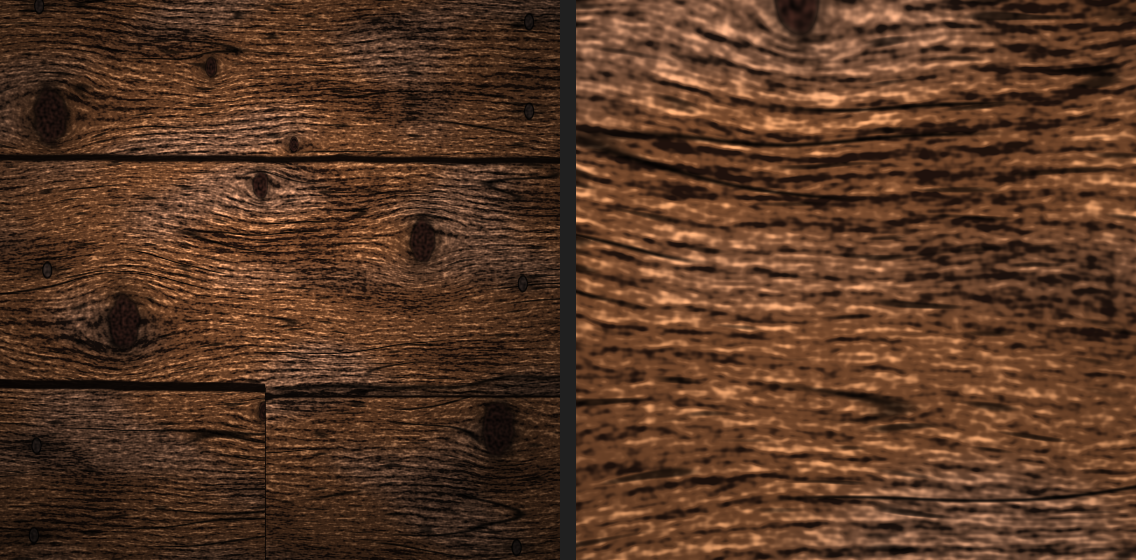
Left: the whole. Right: its middle third, enlarged.
Write a WebGL 2 fragment shader that draws this texture.

```glsl
#version 300 es
precision highp float;
// Weathered brown timber boards with knots, cracks, nails and dark seams.
// Gradient noise stretched along the boards makes the grain; each knot bends
// the grain coordinate around itself. A soft pool of light fades to the edges.

uniform vec2 u_resolution;
out vec4 fragColor;

const vec3 SHADOW = vec3(0.085, 0.047, 0.032);
const vec3 BROWN = vec3(0.325, 0.200, 0.120);
const vec3 GOLD = vec3(0.74, 0.51, 0.34);
const vec3 SHEEN = vec3(0.46, 0.345, 0.29);
const vec3 KNOT_RED = vec3(0.13, 0.070, 0.055);
const vec3 IRON = vec3(0.15, 0.115, 0.10);
const float TAU = 6.28319;

vec2 hashGradient(vec2 cell) {
    vec3 h = fract(cell.xyx * vec3(0.1031, 0.1030, 0.0973));
    h += dot(h, h.yzx + 33.33);
    float angle = TAU * fract((h.x + h.y) * h.z);
    return vec2(cos(angle), sin(angle));
}

// Gradient noise, roughly -0.7 to 0.7
float noise(vec2 p) {
    vec2 i = floor(p), f = p - i;
    vec2 u = f * f * f * (f * (f * 6.0 - 15.0) + 10.0);
    vec2 e = vec2(1.0, 0.0);
    float low = mix(dot(hashGradient(i), f), dot(hashGradient(i + e.xy), f - e.xy), u.x);
    float high = mix(dot(hashGradient(i + e.yx), f - e.yx), dot(hashGradient(i + 1.0), f - 1.0), u.x);
    return mix(low, high, u.y);
}

// Vertical shift that makes the grain flow around a knot (x, y, radius)
float knotFlow(vec2 p, vec3 knot) {
    vec2 d = p - knot.xy;
    float reach = 1.7 * knot.z * knot.z;
    return d.y * reach / (0.8 * d.x * d.x + d.y * d.y + reach);
}

float line(float dist, float halfWidth, float blur) {
    return 1.0 - smoothstep(halfWidth - blur, halfWidth + blur, abs(dist));
}

// Dark oval heart with faint rings and a stained halo
vec3 paintKnot(vec3 color, vec2 p, vec3 knot) {
    vec2 d = (p - knot.xy) / knot.z;
    float r = length(d * vec2(1.8, 1.0)) + 0.22 * noise(p * 45.0);
    float rings = 0.8 + 0.15 * sin(r * 17.0) + 0.9 * noise(p * 170.0);
    color *= 1.0 - 0.55 * exp(-1.5 * max(r - 0.8, 0.0));
    color = mix(color, KNOT_RED * rings, 0.9 * (1.0 - smoothstep(0.7, 1.1, r)));
    return color * (1.0 - 0.5 * line(r - 0.95, 0.05, 0.15));
}

// Oval nail head with a dark rim and a stain running along the grain
vec3 paintNail(vec3 color, vec2 p, vec2 center) {
    vec2 d = p - center;
    float r = length(d / vec2(0.0085, 0.0145));
    color *= 1.0 - 0.5 * exp(-dot(d * d, vec2(900.0, 5000.0)));
    color = mix(color, IRON * (1.0 + 0.8 * noise(p * 180.0)), 1.0 - smoothstep(0.85, 1.05, r));
    return color * (1.0 - 0.8 * line(r - 0.95, 0.12, 0.13));
}

vec3 paintWood(vec2 p, float seed, mat3 knots) {
    // Grain coordinate: waves plus the flow around knots
    float v = p.y + 0.024 * noise(p * vec2(2.6, 5.0) + seed) + 0.005 * noise(p * vec2(10.0, 17.0) + seed);
    for (int i = 0; i < 3; i++) v -= knotFlow(p, knots[i]);

    // Growth rings with ragged edges and uneven strength
    float phase = 74.0 * v + 0.9 * noise(vec2(p.x * 1.8, v * 18.0) + seed);
    phase += 0.32 * noise(vec2(p.x * 38.0, v * 90.0) + seed);
    float ring = sin(TAU * phase) + 0.4 * sin(2.0 * TAU * phase + 0.8);
    float strength = mix(0.4, 1.0, smoothstep(-0.3, 0.2, noise(p * vec2(3.0, 5.0) + seed + 9.0)));
    float fibre = noise(vec2(p.x * 32.0, v * 230.0)) + 1.1 * noise(vec2(p.x * 110.0, v * 330.0) + 5.0);
    fibre += 0.5 * noise(p * vec2(240.0, 270.0) + 13.0);
    float figure = smoothstep(0.02, 0.35, noise(vec2(p.x * 4.0, v * 13.0) + seed + 21.0));
    float tone = 0.55 + 0.225 * strength * ring + 0.46 * fibre - 0.26 * figure;

    vec3 color = mix(SHADOW, BROWN, smoothstep(-0.05, 0.52, tone));
    color = mix(color, GOLD, smoothstep(0.5, 1.2, tone));
    float worn = smoothstep(-0.1, 0.35, noise(p * vec2(4.0, 8.0) + seed + 4.0));
    color = mix(color, SHEEN * max(tone, 0.1) * 1.35, 0.5 * worn);

    // Long cracks and short splits
    float crack = line(noise(vec2(p.x * 2.0, v * 21.0) + seed + 55.0), 0.02, 0.02);
    crack *= smoothstep(0.0, 0.2, noise(vec2(p.x * 4.0, v * 11.0) + seed + 70.0));
    float split = smoothstep(0.3, 0.5, noise(vec2(p.x * 16.0, v * 135.0) + seed + 31.0));
    color *= 1.0 - 0.8 * max(crack, 0.8 * split);

    for (int i = 0; i < 3; i++) color = paintKnot(color, p, knots[i]);
    return color;
}

void main() {
    vec2 p = gl_FragCoord.xy / u_resolution;
    bool rightSide = p.x > 0.474;
    float wobble = 0.004 * noise(vec2(p.x * 9.0, 3.0));
    float upperSeam = 0.719 - 0.006 * p.x + wobble;
    float lowerSeam = rightSide ? 0.292 : 0.315 - 0.016 * p.x + wobble;

    // Choose the board; knots are columns of x, y, radius
    vec3 none = vec3(-2.0, 0.0, 0.01);
    float seed = 3.7;
    mat3 knots = mat3(vec3(0.09, 0.793, 0.053), vec3(0.377, 0.88, 0.018), vec3(0.525, 0.742, 0.014));
    if (p.y < lowerSeam) {
        seed = rightSide ? 47.3 : 31.9;
        knots = mat3(rightSide ? vec3(0.89, 0.235, 0.053) : vec3(0.472, 0.265, 0.018), none, none);
    } else if (p.y < upperSeam) {
        seed = 17.2;
        knots = mat3(vec3(0.222, 0.425, 0.05), vec3(0.755, 0.57, 0.04), vec3(0.465, 0.67, 0.025));
    }
    vec3 color = paintWood(p, seed, knots);

    // Nails in columns near both ends, rows closer together at the rims
    for (int k = -2; k <= 2; k++) {
        for (int side = -1; side <= 1; side += 2) {
            if (k * side == -1) continue;
            float row = float(k), s = float(side);
            vec2 jitter = 0.02 * hashGradient(vec2(row, s) + 7.0) * vec2(1.0, 0.3);
            float height = 0.5 + 0.39 * row - 0.077 * row * abs(row) - 0.012 * s;
            color = paintNail(color, p, vec2(0.5 + 0.425 * s, height) + jitter);
        }
    }

    // Shaded ledge, seams with a lit lower lip, and the upright joint
    float right = smoothstep(0.47, 0.5, p.x);
    float ledge = 0.309 + 0.018 * smoothstep(0.78, 0.92, p.x) + 2.0 * wobble;
    color *= 1.0 - right * 0.75 * line(p.y - ledge, 0.003, 0.003);
    color *= 1.0 - right * 0.35 * step(lowerSeam, p.y) * (1.0 - smoothstep(ledge - 0.002, ledge + 0.002, p.y));
    float lip = line(p.y - upperSeam + 0.011, 0.001, 0.002) + line(p.y - lowerSeam + mix(0.011, 0.005, right), 0.001, 0.002);
    color = mix(color, GOLD * 0.75, 0.4 * lip);
    float gap = max(line(p.y - upperSeam, 0.006, 0.003), line(p.y - lowerSeam, mix(0.008, 0.002, right), 0.002));
    float joint = line(p.x - 0.474, 0.001, 0.001) * step(p.y, 0.307);
    color = mix(color, SHADOW * 0.4, max(0.95 * gap, 0.8 * joint));

    // Pool of light
    vec2 c = p - vec2(0.46, 0.59);
    color *= 0.37 + 1.08 * exp(-dot(c * c, vec2(3.4, 4.2)));
    fragColor = vec4(color, 1.0);
}
```
